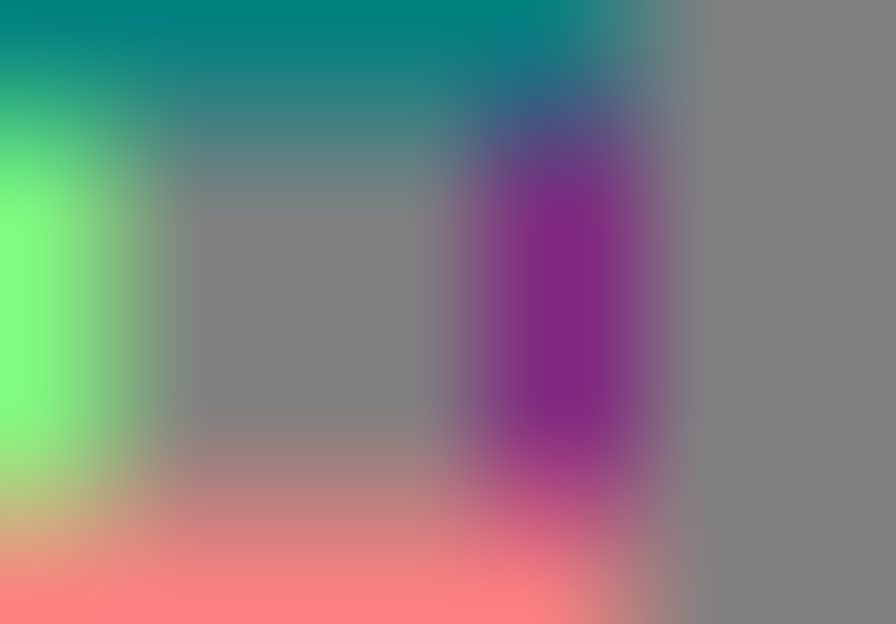
Give the GLSL for this background, as a Shadertoy shader.

```glsl
// Soft colour glows on neutral grey: teal along the top, coral along the
// bottom, green on the left and a purple column right of the centre.
// Each glow is a signed push on the red or green channel, shaped by smoothsteps.

// 1 at the inner position, easing to 0 at the outer one
float fade(float inner, float outer, float x) {
    return 1.0 - smoothstep(0.0, 1.0, (x - inner) / (outer - inner));
}

void mainImage(out vec4 fragColor, in vec2 fragCoord) {
    vec2 uv = fragCoord / iResolution.xy;

    // Horizontal bands, which end softly towards the grey right side
    float top = fade(1.0, 0.62, uv.y);
    float bottom = fade(0.0, 0.38, uv.y);
    float bandReach = fade(0.573, 0.82, uv.x);

    // Upright glows, which fill the height left between the bands
    float middle = (1.0 - top) * (1.0 - bottom);
    float leftGlow = fade(0.01, 0.24, uv.x);
    float column = fade(0.62, 0.449, uv.x) * fade(0.643, 0.797, uv.x);

    vec3 color = vec3(0.502);
    color.r += 0.5 * (bottom - top) * bandReach;
    color.g += (0.49 * leftGlow - 0.345 * column) * middle;

    fragColor = vec4(color, 1.0);
}
```
